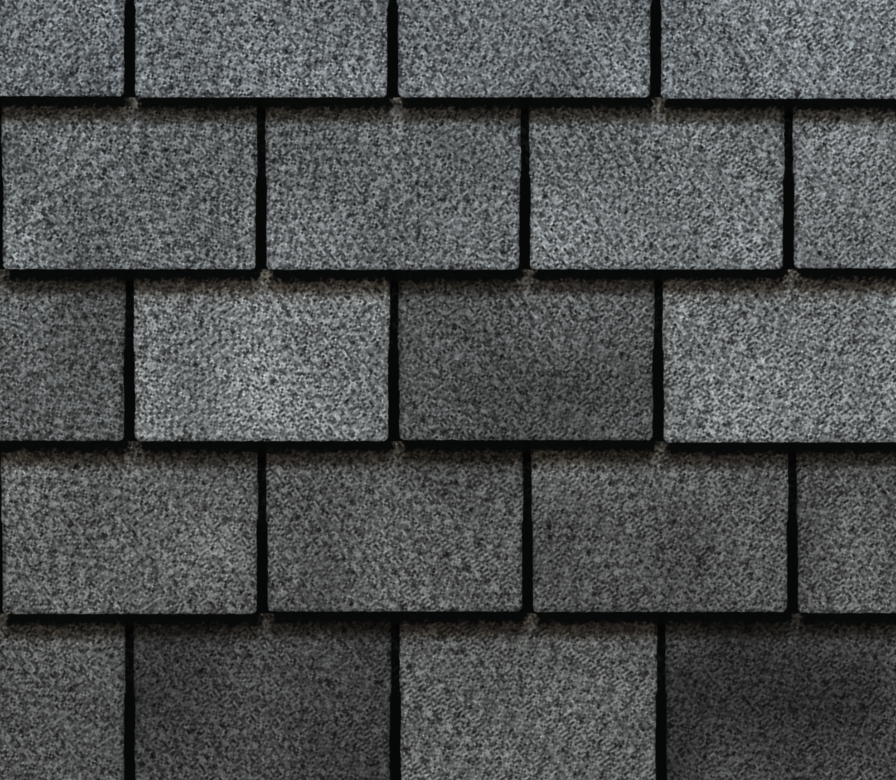
Give the GLSL for this texture, as a WebGL 2 fragment shader.

```glsl
#version 300 es
precision highp float;
// Overlapping courses of granule-coated roof shingles in a half-offset bond.
// Three neighbouring courses are painted from the lowest to the topmost;
// each adds its shadow, its dark joints and its rounded, speckled tabs.

uniform vec2 u_resolution;
out vec4 fragColor;

// Lengths are fractions of the canvas width; y runs downward.
const float PI = 3.14159265;
const float COURSE_HEIGHT = 0.192;
const float FIRST_EDGE = 0.1085;
const float FIRST_JOINT = 0.1445;
const float JOINT_WIDTH = 0.0122;
const float CORNER_RADIUS = 0.006;
const vec2 SHADOW_OFFSET = vec2(0.005, 0.0125);
const vec2 SHADE_OFFSET = vec2(0.003, 0.027);
const vec3 SHADOW_COLOR = vec3(0.025, 0.031, 0.031);
const vec3 DUSTY_TINT = vec3(1.06, 0.99, 0.92);

float hash(vec2 p) {
  return fract(sin(dot(p, vec2(127.1, 311.7))) * 43758.5453);
}

float noise(vec2 p) {
  vec2 cell = floor(p), f = fract(p);
  f = f * f * (3.0 - 2.0 * f);
  float low = mix(hash(cell), hash(cell + vec2(1, 0)), f.x);
  float high = mix(hash(cell + vec2(0, 1)), hash(cell + vec2(1, 1)), f.x);
  return mix(low, high, f.y);
}

vec2 rotate(vec2 p, float angle) {
  float c = cos(angle), s = sin(angle);
  return vec2(c * p.x - s * p.y, s * p.x + c * p.y);
}

float courseEdge(float row) {
  return FIRST_EDGE + row * COURSE_HEIGHT;
}

// Tabs widen very slightly toward the lowest course.
float tabPitch(float row) {
  return 0.2935 + 0.0008 * row;
}

// Position along a course, counted in tabs.
float tabPosition(float x, float row) {
  return (x - FIRST_JOINT) / tabPitch(row) - 0.5 * mod(row, 2.0);
}

// Signed distance to the nearest tab, with slight errors in cut and placing.
float tabDistance(vec2 p, float row) {
  p.x += 0.001 * (noise(vec2(p.y * 40.0, row)) - 0.5);
  float along = tabPosition(p.x, row);
  vec2 id = vec2(floor(along), row);
  float below = p.y - courseEdge(row);
  float tall = COURSE_HEIGHT * 0.7;
  float slip = 0.004 * (hash(id + 3.7) - 0.5);
  // The cut narrows in its upper half
  float narrowing = 0.0014 * smoothstep(0.52, 0.55, -below / COURSE_HEIGHT);
  float halfWidth = 0.5 * (tabPitch(row) - JOINT_WIDTH) + narrowing;
  vec2 local = vec2((fract(along) - 0.5) * tabPitch(row), below - slip + tall);
  vec2 q = abs(local) - vec2(halfWidth, tall) + CORNER_RADIUS;
  float box = length(max(q, 0.0)) + min(max(q.x, q.y), 0.0) - CORNER_RADIUS;
  return box + 0.001 * (noise(p * 260.0) - 0.5);
}

// Fine mineral granules: grain, thin winding ridges and sparse bright chips.
float granules(vec2 p) {
  float fine = noise(rotate(p, 0.6) * 410.0);
  float ridge = 1.0 - abs(2.0 * noise(rotate(p, 1.1) * 215.0 + 19.0) - 1.0);
  float chips = smoothstep(0.7, 1.0, noise(rotate(p, 0.3) * 330.0 + 57.0));
  return 0.97 + 1.05 * (fine - 0.5) + 0.45 * (ridge - 0.62) + 0.3 * chips;
}

// Lower courses are darker; alternate tabs contrast in every second course.
float tabTone(vec2 id) {
  float courseTone = 0.41 - 0.0085 * id.y * id.y;
  float contrast = -0.06 * cos(PI * id.x) * cos(0.5 * PI * id.y);
  return courseTone + contrast * smoothstep(0.0, 2.0, id.y) + 0.04 * (hash(id + 11.0) - 0.5);
}

vec3 tabColor(vec2 p, float row) {
  vec2 id = vec2(floor(tabPosition(p.x, row)), row);
  float mottling = 0.11 * (noise(p * vec2(14.0, 10.0) + id * 7.3) - 0.5);
  vec3 tint = mix(vec3(0.95, 1.0, 1.03), vec3(0.98, 1.0, 0.985), clamp(row / 3.0, 0.0, 1.0));
  return tint * max(tabTone(id) + mottling, 0.1) * granules(p);
}

// Coverage of a shape at a signed distance, smoothed over a given width.
float coverage(float d, float blur) {
  return 1.0 - smoothstep(-blur, blur, d);
}

// Paints one course over the colour lying beneath it.
vec3 paintCourse(vec3 color, vec2 p, float row, float blur) {
  float below = p.y - courseEdge(row);
  float grain = noise(rotate(p, 0.8) * 300.0) - 0.5;

  // Dusty half shade, then the grainy shadow thrown down and to the right
  float shade = coverage(tabDistance(p - SHADE_OFFSET, row) + 0.008 * grain, 0.008);
  color *= mix(vec3(1.0), DUSTY_TINT * 0.52, shade);
  color *= mix(DUSTY_TINT * 0.72, vec3(1.0), smoothstep(0.008, 0.036, below));
  float shadow = coverage(tabDistance(p - SHADOW_OFFSET, row) + 0.007 * grain, 0.0035);
  color = mix(color, SHADOW_COLOR, 0.96 * shadow);

  // Dark joints, with a little grit in their upper part
  float grit = 0.1 * max(grain, 0.0) * smoothstep(0.45, 0.7, -below / COURSE_HEIGHT);
  color = mix(color, SHADOW_COLOR + grit, coverage(below, blur));

  // Tabs, worn slightly darker along their rims
  float d = tabDistance(p, row);
  float rim = mix(0.82, 1.0, smoothstep(0.0, 0.006, -d));
  return mix(color, tabColor(p, row) * rim, coverage(d, blur));
}

void main() {
  vec2 p = gl_FragCoord.xy / u_resolution.x;
  p.y = u_resolution.y / u_resolution.x - p.y;
  float blur = max(0.9 / u_resolution.x, 0.0012);
  float row = ceil((p.y - FIRST_EDGE) / COURSE_HEIGHT);

  vec3 color = SHADOW_COLOR;
  for (float layer = 1.0; layer >= -1.0; layer -= 1.0) {
    color = paintCourse(color, p, row + layer, blur);
  }
  fragColor = vec4(clamp(color, 0.0, 1.0), 1.0);
}
```
